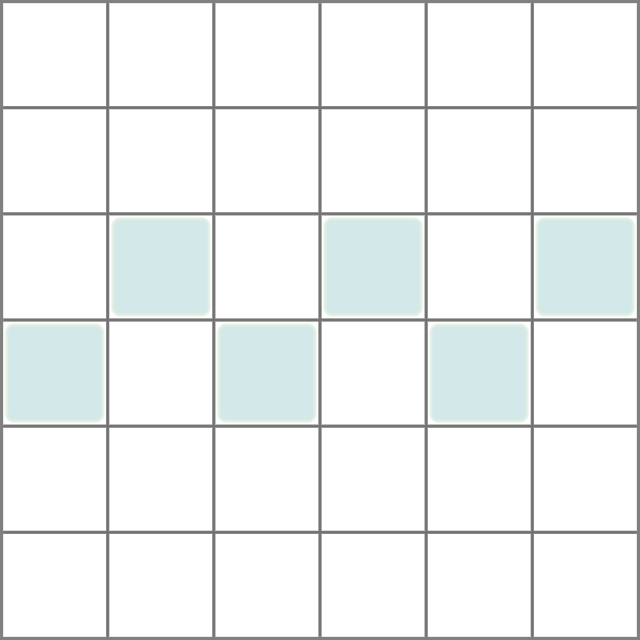
This pattern is drawn by a WebGL 1 fragment shader. Its source:

```glsl
precision highp float;
// A six by six grid of grey lines on white, with a zigzag of soft pale blue
// tiles along the two middle rows. Cells come from floor and fract, and each
// tile is a rounded box distance coloured through a faint green rim.

uniform vec2 u_resolution;

float roundedBox(vec2 p, float halfSize, float radius) {
  vec2 q = abs(p) - halfSize + radius;
  return length(max(q, 0.0)) + min(max(q.x, q.y), 0.0) - radius;
}

void main() {
  vec2 uv = gl_FragCoord.xy / u_resolution;
  float pixel = 1.0 / min(u_resolution.x, u_resolution.y);

  // Grid cells, inset so the outer lines lie fully on the canvas
  float pitch = 0.1658;
  vec2 grid = (uv - 0.0026) / pitch;
  vec2 cell = floor(grid);
  vec2 local = (fract(grid) - 0.5) * pitch;

  vec3 white = vec3(1.0);
  vec3 rimGreen = vec3(0.90, 0.945, 0.89);
  vec3 tileBlue = vec3(0.827, 0.91, 0.914);
  vec3 color = white;

  // Checkered tiles in the third and fourth rows
  bool middleRow = cell.y > 1.5 && cell.y < 3.5;
  bool checker = mod(cell.x + cell.y, 2.0) < 0.5;
  if (middleRow && checker) {
    float d = roundedBox(local, 0.0778, 0.014);
    color = mix(color, rimGreen, 1.0 - smoothstep(-0.0025, 0.0015, d));
    color = mix(color, tileBlue, 1.0 - smoothstep(-0.0075, -0.001, d));
  }

  // Grey lines with a darker core between cells
  vec2 toLine = 0.5 * pitch - abs(local);
  float lineDist = min(toLine.x, toLine.y);
  float line = 1.0 - smoothstep(-0.5, 0.5, (lineDist - 0.0025) / pixel);
  vec2 fromCenter = abs(uv - 0.5);
  float inner = step(max(fromCenter.x, fromCenter.y), 0.494);
  float core = inner * (1.0 - smoothstep(0.0, 0.002, lineDist));
  color = mix(color, vec3(0.5 - 0.07 * core), line);

  gl_FragColor = vec4(color, 1.0);
}
```
